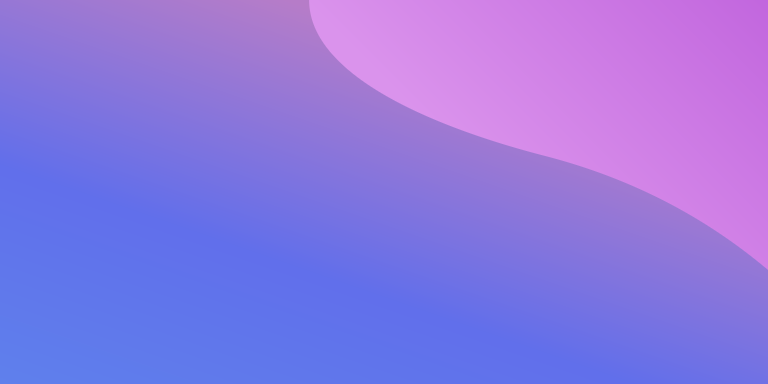
Write a WebGL 2 fragment shader that draws this background.

```glsl
#version 300 es
precision highp float;

uniform vec2 u_resolution;
out vec4 fragColor;

#define SLOPE 0.346
#define BLUE_LEVEL 0.57
#define TOP_LEVEL 1.26
#define SKY_BLUE vec3(0.372, 0.502, 0.925)
#define DEEP_BLUE vec3(0.380, 0.434, 0.920)
#define DUSTY_PINK vec3(0.715, 0.488, 0.785)
#define PALE_ORCHID vec3(0.855, 0.575, 0.925)
#define DEEP_ORCHID vec3(0.760, 0.400, 0.870)

vec2 bezier(vec2 a, vec2 b, vec2 c, vec2 d, float t) {
    float s = 1.0 - t;
    return s * s * s * a + 3.0 * s * s * t * b + 3.0 * s * t * t * c + t * t * t * d;
}

vec2 bezierTangent(vec2 a, vec2 b, vec2 c, vec2 d, float t) {
    float s = 1.0 - t;
    return s * s * (b - a) + 2.0 * s * t * (c - b) + t * t * (d - c);
}

// Approximate signed distance to a falling curve, positive on its right
float curveDistance(vec2 p, vec2 a, vec2 b, vec2 c, vec2 d) {
    float low = 0.0, high = 1.4;
    for (int i = 0; i < 18; i++) {
        float middle = 0.5 * (low + high);
        if (bezier(a, b, c, d, middle).y > p.y) low = middle;
        else high = middle;
    }
    vec2 tangent = normalize(bezierTangent(a, b, c, d, low));
    return (p.x - bezier(a, b, c, d, low).x) * abs(tangent.y);
}

// Two cubic arcs joined at the inflection of the wave
float waveDistance(vec2 p) {
    vec2 joint = vec2(1.419, 0.594);
    if (p.y > joint.y)
        return curveDistance(p, vec2(0.805, 1.0), vec2(0.805, 0.807), vec2(1.120, 0.671), joint);
    return curveDistance(p, joint, vec2(1.620, 0.542), vec2(1.818, 0.4505), vec2(2.0, 0.297));
}

void main() {
    // Canvas spans 2 by 1 units
    vec2 p = gl_FragCoord.xy / u_resolution * vec2(2.0, 1.0);
    float pixel = 1.0 / u_resolution.y;

    // Tilted three-stop backdrop
    float level = p.y + SLOPE * p.x;
    vec3 color = mix(SKY_BLUE, DEEP_BLUE, clamp(level / BLUE_LEVEL, 0.0, 1.0));
    color = mix(color, DUSTY_PINK, clamp((level - BLUE_LEVEL) / (TOP_LEVEL - BLUE_LEVEL), 0.0, 1.0));

    // Orchid wave, deepening toward the upper right corner
    float depth = clamp((p.x + p.y - 1.8) / 1.2, 0.0, 1.0);
    vec3 orchid = mix(PALE_ORCHID, DEEP_ORCHID, depth);
    float coverage = clamp(waveDistance(p) / pixel + 0.5, 0.0, 1.0);

    fragColor = vec4(mix(color, orchid, coverage), 1.0);
}
```
